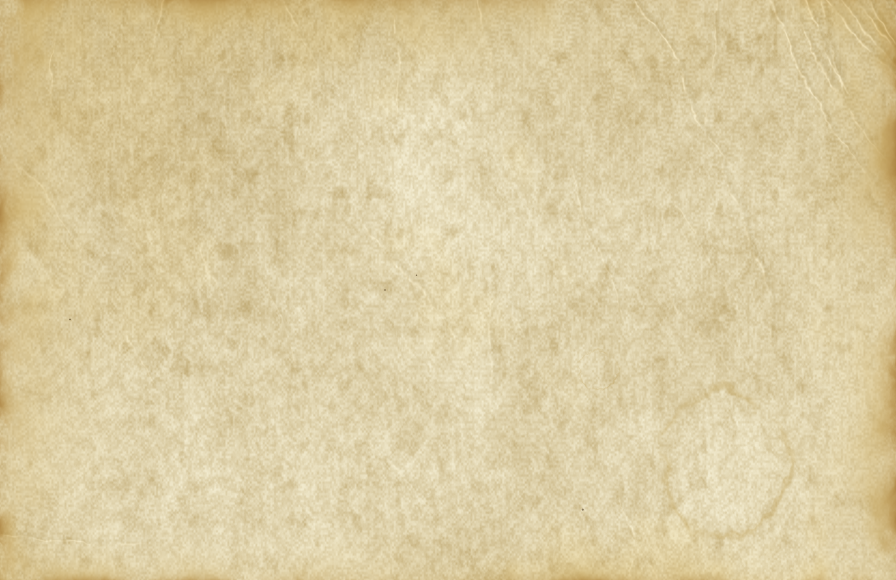
Write a Shadertoy shader that draws this texture.

```glsl
const vec3 TAN = vec3(0.795, 0.720, 0.530);
const vec3 CREAM = vec3(0.912, 0.873, 0.745);
const vec3 GOLD = vec3(0.865, 0.785, 0.570);
const vec3 OCHRE = vec3(0.790, 0.675, 0.400);
const vec3 BROWN = vec3(0.620, 0.440, 0.190);
const vec3 SPECK = vec3(0.300, 0.220, 0.120);
const vec3 FOLD_LIGHT = vec3(0.110, 0.120, 0.140);

float hash(vec2 p) {
    return fract(sin(dot(p, vec2(127.1, 311.7))) * 43758.5453);
}

vec2 hash2(float n) {
    return vec2(hash(vec2(n, 1.3)), hash(vec2(n, 7.9)));
}

float noise(vec2 p) {
    vec2 i = floor(p), f = fract(p);
    f = f * f * (3.0 - 2.0 * f);
    vec2 e = vec2(0.0, 1.0);
    return mix(mix(hash(i), hash(i + e.yx), f.x),
               mix(hash(i + e.xy), hash(i + e.yy), f.x), f.y);
}

float fbm(vec2 p) {
    float sum = 0.0, amp = 0.516;
    for (int i = 0; i < 5; i++) {
        sum += amp * noise(p);
        p = mat2(0.8, 0.6, -0.6, 0.8) * p * 2.03 + 17.3;
        amp *= 0.5;
    }
    return sum;
}

// Broken, wandering fold: a thin bright ridge with a soft shadow on one side
float crease(vec2 p, vec2 a, vec2 b, float width) {
    vec2 q = p - a;
    float len = length(b - a);
    vec2 dir = (b - a) / len;
    float along = dot(q, dir) / len;
    float side = dot(q, vec2(-dir.y, dir.x));
    side += 0.04 * (noise(q * 9.0 + a * 7.0) - 0.5) + 0.010 * (noise(q * 38.0) - 0.5);
    side += 0.004 * (noise(q * 110.0) - 0.5);
    float ends = smoothstep(-0.02, 0.1, along) * (1.0 - smoothstep(0.5, 1.05, along));
    float broken = smoothstep(0.1, 0.65, noise(p * 35.0 + b * 9.0));
    float ridge = exp(-pow(side / width, 2.0));
    float shade = exp(-pow((side - 2.5 * width) / (2.5 * width), 2.0));
    return ends * (broken * ridge - 0.35 * shade);
}

// Dried water mark: x is the tide line, y is the washed interior
vec2 waterMark(vec2 p, vec2 centre, vec2 radius) {
    vec2 q = (p - centre) / radius;
    float r = length(q) + 0.45 * (fbm(q * 2.2 + 4.0) - 0.5) + 0.16 * (fbm(q * 6.0) - 0.5);
    float line = exp(-pow((r - 1.0) / 0.05, 2.0)) * smoothstep(0.1, 0.8, noise(q * 3.0 + 8.0));
    return vec2(line, 1.0 - smoothstep(0.7, 1.0, r));
}

// Folds fanning from the top, plus faint wrinkles over the sheet
float allCreases(vec2 p, float aspect) {
    float sum = 0.0;
    for (int i = 0; i < 8; i++) {
        float k = float(i);
        vec2 rnd = hash2(k + 20.0);
        vec2 a = vec2(aspect - 0.22 + 0.028 * k, 1.03);
        sum += 0.8 * crease(p, a, a + vec2(0.12 + 0.12 * rnd.x, -0.2 - 0.2 * rnd.y), 0.0021);
    }
    for (int i = 0; i < 8; i++) {
        vec2 rnd = hash2(float(i) + 41.0);
        vec2 a = vec2(aspect * (0.05 + 0.12 * float(i) + 0.04 * rnd.x), 1.02);
        sum += 0.5 * crease(p, a, a + vec2(0.14 * rnd.y - 0.04, -0.16 - 0.18 * rnd.x), 0.002);
    }
    for (int i = 0; i < 18; i++) {
        float k = float(i);
        vec2 a = hash2(k + 60.0) * vec2(aspect, 0.9);
        vec2 rnd = hash2(k + 80.0);
        sum += 0.35 * crease(p, a, a + vec2(0.24 * rnd.x - 0.05, -0.1 - 0.2 * rnd.y), 0.002);
    }
    vec2 bend = vec2(0.815 * aspect, 0.75);
    sum += 0.85 * crease(p, vec2(0.712 * aspect, 1.03), bend + vec2(0.03, -0.08), 0.0024);
    sum += 0.65 * crease(p, bend, vec2(0.86 * aspect, 0.36), 0.0022);
    sum += 0.45 * crease(p, vec2(0.39 * aspect, 0.62), vec2(0.55 * aspect, 0.36), 0.0022);
    sum += 0.5 * crease(p, vec2(-0.03, 0.065), vec2(0.36, 0.055), 0.002);
    return sum;
}

void mainImage(out vec4 fragColor, in vec2 fragCoord) {
    vec2 p = fragCoord / iResolution.y;
    float aspect = iResolution.x / iResolution.y;
    float sides = min(p.x, aspect - p.x);
    float ends = min(p.y * 2.2, (1.0 - p.y) * 1.1);

    // Paper tone: broad clouds, mottling and slightly upright fibres
    float cloud = fbm(p * 2.6 + 3.0) - 0.5;
    float mottle = fbm(p * vec2(17.0, 11.0) + 31.0) - 0.5;
    float fibre = fbm(p * vec2(90.0, 56.0) + 4.0 * mottle) - 0.5;
    float grain = noise(p * vec2(310.0, 250.0)) - 0.5;
    float tone = 0.87 + 0.9 * cloud + 0.55 * mottle + 0.8 * fibre + 0.6 * grain;
    tone -= 0.34 * smoothstep(0.4, 1.05, p.y);
    tone -= 0.35 * smoothstep(0.56, 0.78, fbm(p * vec2(42.0, 30.0) + 70.0));

    // Stains and warm discoloration
    vec2 stain = waterMark(p, vec2(0.807 * aspect, 0.193), vec2(0.108, 0.128));
    vec2 spot = waterMark(p, vec2(0.667 * aspect, 0.36), vec2(0.034));
    tone += 0.14 * stain.y - 0.2 * stain.x - 0.15 * spot.x;
    vec3 col = mix(TAN, CREAM, clamp(tone, -0.5, 1.3));
    col = mix(col, OCHRE, 0.3 * stain.x + 0.2 * spot.x);
    float warmth = fbm(p * 4.0 + 90.0) + 0.5 * mottle;
    float warm = 0.35 * smoothstep(0.52, 0.75, warmth) + 0.9 * exp(-min(sides, ends) / 0.09) * warmth;
    col = mix(col, col * GOLD / vec3(0.88, 0.825, 0.665), clamp(warm, 0.0, 0.9));

    // Aged border, ragged and darkest at the rim
    float wear = clamp(0.65 + 2.2 * (fbm(p * 6.0 + 50.0) - 0.5) + 1.8 * mottle + 0.9 * fibre, 0.12, 1.6);
    float edge = exp(-sides / 0.06) + 0.65 * exp(-ends / 0.06);
    col = mix(col, OCHRE, clamp(0.85 * edge * wear, 0.0, 0.8));
    float rim = exp(-sides / 0.015) + 0.5 * exp(-ends / 0.013);
    col = mix(col, BROWN, clamp(0.55 * rim * wear, 0.0, 0.7));
    col += FOLD_LIGHT * allCreases(p, aspect);

    // A few dark specks
    for (int i = 0; i < 4; i++) {
        vec2 centre = hash2(float(i) + 110.0) * vec2(aspect, 1.0);
        float radius = mix(0.0006, 0.0018, hash(vec2(float(i), 5.7)));
        float dotMask = 1.0 - smoothstep(radius * 0.5, radius + 0.0015, length(p - centre));
        col = mix(col, SPECK, 0.6 * dotMask);
    }
    fragColor = vec4(clamp(col, 0.0, 1.0), 1.0);
}
```
